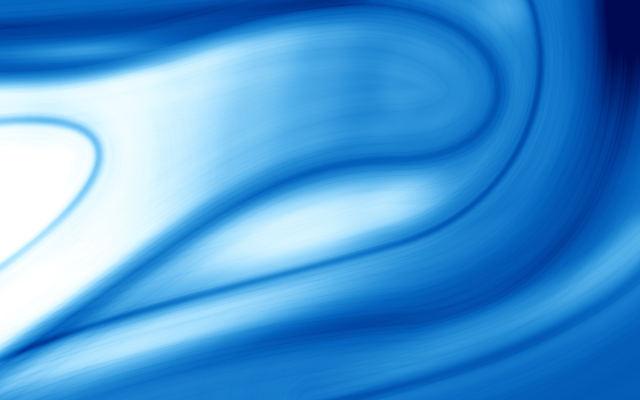
A WebGL 2 fragment shader for this background:

```glsl
#version 300 es
precision highp float;
uniform vec2 u_resolution;
out vec4 fragColor;

vec2 hashGradient(vec2 cell) {
  float h = fract(sin(dot(cell, vec2(127.1, 311.7))) * 43758.5);
  return vec2(cos(6.2832 * h), sin(6.2832 * h));
}

float gradientNoise(vec2 p) {
  vec2 i = floor(p), f = p - i;
  vec2 u = f * f * f * (f * (f * 6.0 - 15.0) + 10.0);
  vec2 e = vec2(0.0, 1.0);
  float low = mix(dot(hashGradient(i), f), dot(hashGradient(i + e.yx), f - e.yx), u.x);
  float high = mix(dot(hashGradient(i + e.xy), f - e.xy), dot(hashGradient(i + e.yy), f - e.yy), u.x);
  return mix(low, high, u.y);
}

vec2 bezier(vec2 a, vec2 b, vec2 c, vec2 d, float t) {
  float s = 1.0 - t;
  return s * s * s * a + 3.0 * s * t * (s * b + t * c) + t * t * t * d;
}

// Signed distance to a cubic curve, positive on its left
float curve(vec2 p, vec2 a, vec2 b, vec2 c, vec2 d) {
  const int STEPS = 26;
  float nearest = 1e4, side = 1.0;
  vec2 start = a;
  for (int i = 1; i <= STEPS; i++) {
    vec2 end = bezier(a, b, c, d, float(i) / float(STEPS));
    vec2 along = end - start, v = p - start;
    vec2 offset = v - along * clamp(dot(v, along) / dot(along, along), 0.0, 1.0);
    float dist = dot(offset, offset);
    if (dist < nearest) {
      nearest = dist;
      side = along.x * v.y - along.y * v.x < 0.0 ? -1.0 : 1.0;
    }
    start = end;
  }
  return side * sqrt(nearest);
}

float closest(float a, float b) { return abs(a) < abs(b) ? a : b; }

float band(float d, float width) { return exp(-d * d / (width * width)); }

// Rotated elliptical glow; higher sharpness flattens its core
float glow(vec2 p, vec2 center, vec2 radii, float angle, float sharpness) {
  float c = cos(angle), s = sin(angle);
  vec2 q = mat2(c, -s, s, c) * (p - center) / radii;
  return exp(-pow(dot(q, q) + 1e-5, sharpness));
}

// Fine silky lines that run parallel to a curve
float silk(float d, vec2 p, float seed) {
  float soft = gradientNoise(vec2(d * 26.0 + seed, p.x * 1.3 + p.y));
  float fine = gradientNoise(vec2(d * 48.0 - seed, p.x * 1.1 - p.y));
  float crease = pow(1.0 - min(abs(fine) * 1.6, 1.0), 9.0);
  return (0.07 * soft - 0.035 * crease) * exp(-abs(d) * 8.0);
}

vec3 palette(float tone) {
  vec3 stops[8] = vec3[8](
    vec3(0.0, 0.04, 0.32), vec3(0.0, 0.25, 0.61), vec3(0.02, 0.40, 0.75), vec3(0.13, 0.54, 0.83),
    vec3(0.34, 0.70, 0.92), vec3(0.62, 0.86, 0.99), vec3(0.87, 0.97, 1.0), vec3(1.0));
  vec3 color = stops[0];
  for (int i = 1; i < 8; i++)
    color = mix(color, stops[i], clamp(tone * 7.0 - float(i - 1), 0.0, 1.0));
  return color;
}

void main() {
  vec2 p = gl_FragCoord.xy / u_resolution.y;

  // Flow curves
  float tongue = curve(p, vec2(-0.04, 0.817), vec2(0.417, 0.812), vec2(0.52, 0.975), vec2(0.917, 0.983));
  tongue = closest(tongue, curve(p, vec2(0.917, 0.983), vec2(1.333, 0.958), vec2(1.333, 0.604), vec2(0.979, 0.61)));
  tongue = closest(tongue, curve(p, vec2(0.979, 0.61), vec2(0.667, 0.604), vec2(0.5, 0.437), vec2(-0.04, 0.062)));
  float sweep = curve(p, vec2(-0.04, 0.083), vec2(0.25, 0.219), vec2(0.687, 0.302), vec2(1.0, 0.392));
  sweep = closest(sweep, curve(p, vec2(1.0, 0.392), vec2(1.292, 0.479), vec2(1.417, 0.771), vec2(1.317, 1.02)));
  float trough = curve(p, vec2(-0.04, -0.04), vec2(0.292, 0.083), vec2(0.687, 0.177), vec2(1.042, 0.198));
  trough = closest(trough, curve(p, vec2(1.042, 0.198), vec2(1.417, 0.271), vec2(1.583, 0.583), vec2(1.552, 1.02)));
  float rim = curve(p, vec2(0.79, -0.02), vec2(1.083, 0.052), vec2(1.437, 0.146), vec2(1.646, 0.354));
  float loop = curve(p, vec2(-0.04, 0.692), vec2(0.312, 0.74), vec2(0.375, 0.583), vec2(-0.04, 0.302));
  float crest = curve(p, vec2(-0.04, 0.92), vec2(0.3, 0.93), vec2(0.5, 0.97), vec2(0.9, 1.01));

  // Outer folds, with a dark trough and a lit rim
  float outer = 0.37 + 0.37 * glow(p, vec2(0.4, 0.165), vec2(0.6, 0.065), 0.3, 1.3);
  outer -= 0.17 * smoothstep(0.1, 0.9, p.x) * band(trough, mix(0.04, 0.1, smoothstep(0.7, 1.4, p.x)));
  outer += 0.2 * smoothstep(0.75, 1.15, p.x) * band(rim - 0.07, 0.05);
  outer -= 0.12 * smoothstep(0.0, -0.15, rim) + 0.13 * band(rim, 0.018);
  outer -= 0.27 * glow(p, vec2(1.57, 1.0), vec2(0.12, 0.28), 0.0, 1.0);
  outer += silk(trough, p, 3.7) + silk(rim, p, 8.2);

  // Middle fold, with a bright eye and a dark upper edge
  float middle = 0.41 + 0.22 * glow(p, vec2(0.64, 0.355), vec2(0.46, 0.12), 0.36, 1.5);
  middle += 0.23 * glow(p, vec2(0.75, 0.435), vec2(0.27, 0.085), 0.3, 1.6);
  middle += 0.12 * glow(p, vec2(1.02, 0.5), vec2(0.1, 0.06), 0.4, 1.5);
  middle += 0.14 * glow(p, vec2(1.26, 0.98), vec2(0.07, 0.06), -0.5, 1.0);
  float top = smoothstep(0.7, 0.82, p.y) * smoothstep(1.15, 0.8, p.x);
  float upper = 0.3 - 0.14 * band(crest, 0.035) + 0.2 * glow(p, vec2(0.22, 0.872), vec2(0.2, 0.025), 0.05, 1.0);
  middle = mix(middle, upper + silk(crest, p, 5.1), top);

  // Inner tongue fades from white to blue
  float slant = p.x - 0.3 * (p.y - 0.77);
  float inner = mix(0.89, 0.44, smoothstep(0.28, 0.98, slant));
  inner += 0.14 * glow(p, vec2(0.04, 0.42), vec2(0.32, 0.27), 0.5, 1.0);
  inner += 0.04 * glow(p, vec2(1.05, 0.79), vec2(0.1, 0.12), 0.0, 3.0);
  inner -= 0.26 * band(loop, 0.014) + 0.07 * band(loop - 0.02, 0.035);
  inner += 0.05 * smoothstep(0.0, -0.12, loop) + silk(loop, p, 1.4);
  inner += 0.06 * gradientNoise(vec2(slant * 9.0, p.y * 2.0));

  // Layer the folds and draw their seams
  float tone = mix(outer, middle, smoothstep(-0.014, 0.014, sweep));
  tone -= 0.16 * band(sweep, 0.009) + 0.04 * band(sweep - 0.02, 0.025);
  tone = mix(tone, inner, smoothstep(0.012, -0.065, tongue));
  tone -= (0.12 * band(tongue - 0.012, 0.028) + 0.05 * band(tongue - 0.006, 0.008)) * (1.0 - 0.6 * top);
  tone += silk(tongue, p, 6.3) + silk(sweep, p, 2.9);
  fragColor = vec4(palette(clamp(tone, 0.0, 1.0)), 1.0);
}
```
